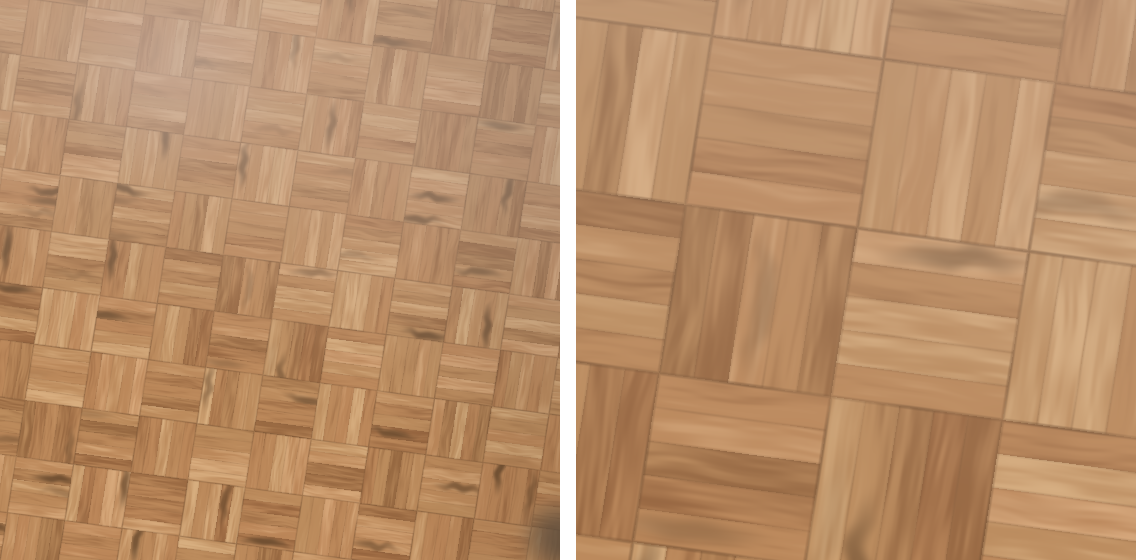
Left, the full canvas; right, a detail of the centre.
Give the GLSL for this texture, as a WebGL 1 fragment shader.

```glsl
precision highp float;
// Worn mosaic parquet: square tiles of five planks, turned alternately across
// and along, on a slightly tilted grid. Hashes vary each plank's tone, grain and
// dark heartwood; a pale sheen washes over the upper part of the floor.
uniform vec2 u_resolution;

const float PLANKS = 5.0;
const vec2 GRID_ORIGIN = vec2(0.198, 0.931);   // centre of one tile
const vec2 STEP_RIGHT = vec2(0.1022, -0.0139); // tile to tile along a row
const vec2 STEP_DOWN = vec2(-0.0157, -0.1004); // row to row

const vec3 WALNUT = vec3(0.59, 0.41, 0.255);
const vec3 HONEY = vec3(0.735, 0.55, 0.365);
const vec3 PALE = vec3(0.845, 0.69, 0.505);
const vec3 HEARTWOOD = vec3(0.41, 0.29, 0.18);
const vec3 SEAM = vec3(0.46, 0.32, 0.20);
const vec3 SHEEN = vec3(0.79, 0.71, 0.675);
const vec3 SHADOW = vec3(0.36, 0.30, 0.24);

float hash(vec2 p) {
  vec3 q = fract(p.xyx * vec3(0.1031, 0.1030, 0.0973));
  q += dot(q, q.yzx + 33.33);
  return fract((q.x + q.y) * q.z);
}

float noise(vec2 p) {
  vec2 i = floor(p), f = fract(p);
  f = f * f * (3.0 - 2.0 * f);
  float low = mix(hash(i), hash(i + vec2(1.0, 0.0)), f.x);
  float high = mix(hash(i + vec2(0.0, 1.0)), hash(i + vec2(1.0, 1.0)), f.x);
  return mix(low, high, f.y);
}

// Canvas position to grid units, with tile centres on whole numbers
vec2 toGrid(vec2 p, vec2 a, vec2 b) {
  float det = a.x * b.y - a.y * b.x;
  return vec2(p.x * b.y - p.y * b.x, a.x * p.y - a.y * p.x) / det;
}

vec3 woodRamp(float tone) {
  vec3 c = mix(WALNUT, HONEY, smoothstep(0.0, 0.5, tone));
  return mix(c, PALE, smoothstep(0.5, 1.0, tone));
}

// Fibres stretched along the plank, with a slow wander
float grain(vec2 q, vec2 seed) {
  q.y += 0.06 * noise(vec2(q.x * 2.5, 0.0) + seed);
  float broad = noise(q * vec2(1.6, 15.0) + seed);
  float fine = noise(q * vec2(4.0, 38.0) + seed.yx);
  return 0.55 * broad + 0.45 * fine - 0.5;
}

// Long soft patch of dark wood; v runs 0..1 over the plank's width
float heartwood(float along, float v, vec2 seed) {
  float centre = hash(seed + 3.1) - 0.5;
  float wander = 0.5 * (noise(vec2(along * 6.0, 2.0) + seed) - 0.5);
  vec2 d = vec2((along - centre) / 0.55, (v - 0.5 + wander) / 0.55);
  return 1.0 - smoothstep(0.15, 1.0, length(d));
}

float seamLine(float dist, float halfWidth, float aa) {
  return 1.0 - smoothstep(halfWidth - aa, halfWidth + aa, dist);
}

vec3 parquet(vec2 g, float pixel) {
  vec2 tile = floor(g + 0.5);
  vec2 local = g - tile;
  tile += 20.0;
  float isAcross = 1.0 - mod(tile.x + tile.y, 2.0);

  // q.x follows the plank, q.y crosses it
  vec2 q = mix(local.yx, local, isAcross);
  float strip = (q.y + 0.5) * PLANKS;
  float v = fract(strip);
  vec2 id = tile * vec2(7.0, 13.0) + vec2(floor(strip) * 31.0, 5.0);
  vec2 seed = vec2(hash(id), hash(id + 17.7)) * 90.0;

  // Tone of tile, plank and fibre
  float tone = 0.51 + 0.26 * (hash(tile + 61.3) - 0.5);
  tone += 0.58 * (hash(id + 41.9) - 0.5);
  tone += 0.50 * grain(q, seed);
  tone += 0.14 * (v - 0.5) * (hash(id + 8.3) - 0.5);
  vec3 c = woodRamp(tone);
  c *= mix(vec3(1.0), vec3(1.0, 0.955, 0.95), hash(id + 23.5));

  // Heartwood in a few planks
  float chosen = smoothstep(0.86, 1.0, hash(id + 77.1));
  c = mix(c, HEARTWOOD, 0.85 * chosen * heartwood(q.x, v, seed));

  // Faint plank seams, stronger tile seams, both unevenly filled
  float wear = 0.45 + 0.55 * noise(g * 4.0 + 50.0);
  float plankEdge = min(v, 1.0 - v) / PLANKS;
  float tileEdge = 0.5 - max(abs(local.x), abs(local.y));
  float aa = max(pixel, 0.008);
  c = mix(c, SEAM, 0.30 * wear * seamLine(plankEdge, 0.006, aa));
  return mix(c, SEAM, 0.55 * wear * seamLine(tileEdge, 0.010, aa));
}

void main() {
  vec2 uv = gl_FragCoord.xy / u_resolution;
  vec2 g = toGrid(uv - GRID_ORIGIN, STEP_RIGHT, STEP_DOWN);
  float pixel = 1.0 / (length(STEP_RIGHT) * min(u_resolution.x, u_resolution.y));
  vec3 c = parquet(g, pixel);

  // Sheen from above, a soft bright spot, and a shaded corner
  float sheen = 0.40 * smoothstep(0.30, 1.0, uv.y + 0.18 * uv.x);
  sheen += 0.22 * (1.0 - smoothstep(0.0, 0.28, distance(uv, vec2(0.30, 0.88))));
  c = mix(c, SHEEN, sheen);
  c *= 1.0 - 0.07 * smoothstep(0.65, 1.0, uv.x);
  float corner = 1.0 - smoothstep(0.01, 0.09, distance(uv, vec2(1.0, 0.04)));
  c = mix(c, SHADOW, 0.75 * corner);
  gl_FragColor = vec4(c, 1.0);
}
```
